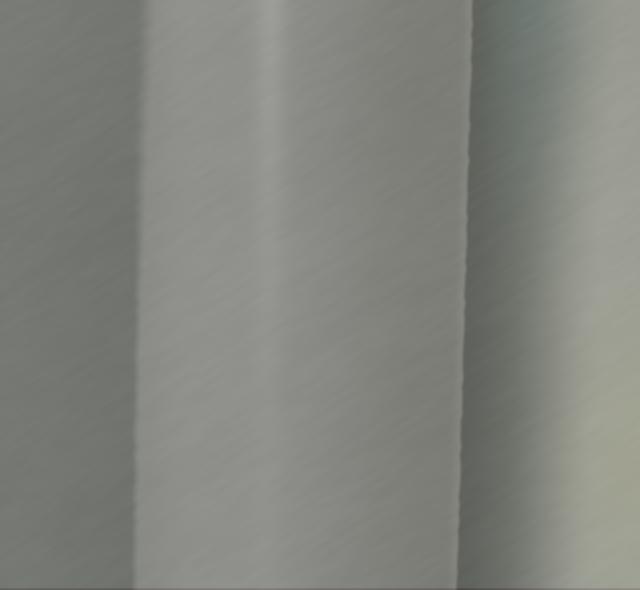
Write a Shadertoy shader that draws this texture.

```glsl
// Soft grey-green vertical folds with a dark crease and fine slanted brush grain.

const vec3 PANEL_SHADE = vec3(0.447, 0.460, 0.436);
const vec3 FOLD_LIGHT  = vec3(0.562, 0.566, 0.546);
const vec3 FOLD_DARK   = vec3(0.484, 0.488, 0.464);
const vec3 CREASE_DARK = vec3(0.375, 0.388, 0.362);
const vec3 CREASE_COOL = vec3(0.430, 0.465, 0.445);
const vec3 RIGHT_LIGHT = vec3(0.605, 0.612, 0.570);
const float LEFT_EDGE_BOTTOM = 0.211;
const float LEFT_EDGE_TOP    = 0.230;
const float CREASE_BOTTOM    = 0.714;
const float CREASE_TOP       = 0.739;
const float RIDGE_X          = 0.424;
const float RIDGE_WIDTH      = 0.024;
const float GRAIN_ANGLE      = 0.56;
const float GRAIN_STRENGTH   = 0.022;
const float MOTTLE_STRENGTH  = 0.016;

float hash(vec2 p) {
    return fract(sin(dot(p, vec2(127.1, 311.7))) * 43758.5453);
}

float noise(vec2 p) {
    vec2 i = floor(p), f = fract(p);
    f = f * f * (3.0 - 2.0 * f);
    return mix(mix(hash(i), hash(i + vec2(1, 0)), f.x),
               mix(hash(i + vec2(0, 1)), hash(i + vec2(1, 1)), f.x), f.y);
}

float fbm(vec2 p) {
    float sum = 0.0, amp = 0.5;
    for (int i = 0; i < 3; i++) {
        sum += amp * noise(p);
        p = p * 2.03 + 17.3;
        amp *= 0.5;
    }
    return sum / 0.875;
}

float bump(float x, float width) {
    return exp(-x * x / (width * width));
}

// Shaded panel at the left, darkening gently towards its edge
vec3 leftPanel(vec2 uv) {
    float shade = 0.018 * (1.0 - smoothstep(0.0, 0.22, uv.x)) - 0.006;
    shade += 0.012 * smoothstep(0.6, 1.0, uv.y);
    return PANEL_SHADE + shade;
}

// Broad central fold: light on the left, with a ridge fading downwards
vec3 centreFold(vec2 uv, float creaseX) {
    vec3 col = mix(FOLD_LIGHT, FOLD_DARK, smoothstep(0.36, 0.71, uv.x));
    col -= 0.022 * (1.0 - smoothstep(0.21, 0.30, uv.x));
    float ridge = mix(0.012, 0.048, smoothstep(0.25, 1.0, uv.y));
    col += ridge * bump(uv.x - RIDGE_X + 0.008 * (1.0 - uv.y), RIDGE_WIDTH);
    col += 0.028 * bump(uv.x - creaseX + 0.003, 0.009);
    return col;
}

// Deep shadow behind the crease, opening into a pale panel
vec3 rightPanel(vec2 uv, float creaseX) {
    float d = uv.x - creaseX;
    float high = smoothstep(0.45, 1.0, uv.y);
    vec3 shadow = mix(CREASE_DARK, CREASE_COOL, high * smoothstep(0.0, 0.09, d));
    float light = smoothstep(mix(0.035, 0.07, high), mix(0.22, 0.235, high), d);
    vec3 col = mix(shadow, RIGHT_LIGHT, light * 0.94);
    col += 0.03 * smoothstep(0.0, 0.06, d) * (1.0 - high);
    col += vec3(0.010, 0.008, -0.016) * bump(uv.x - 1.0, 0.09) * bump(uv.y - 0.22, 0.2);
    return col;
}

void mainImage(out vec4 fragColor, in vec2 fragCoord) {
    vec2 uv = fragCoord / iResolution.xy;
    vec2 p = vec2(uv.x * iResolution.x / iResolution.y, uv.y);
    float px = 1.0 / iResolution.x;

    // Slightly frayed, leaning edges
    float fray = noise(vec2(3.0, uv.y * 70.0)) - 0.5;
    float leftX = mix(LEFT_EDGE_BOTTOM, LEFT_EDGE_TOP, uv.y * uv.y) + 0.003 * fray;
    float creaseX = mix(CREASE_BOTTOM, CREASE_TOP, uv.y) + 0.0025 * fray;
    float leftSoft = mix(0.008, 0.018, smoothstep(0.4, 1.0, uv.y));

    // Layer the folds from left to right
    vec3 col = leftPanel(uv);
    col = mix(col, centreFold(uv, creaseX),
              smoothstep(leftX - leftSoft, leftX + leftSoft, uv.x));
    col = mix(col, rightPanel(uv, creaseX),
              smoothstep(-0.002 - px, 0.002 + px, uv.x - creaseX));

    // Slanted grain and broad uneven tone
    float c = cos(GRAIN_ANGLE), s = sin(GRAIN_ANGLE);
    vec2 q = vec2(c * p.x + s * p.y, c * p.y - s * p.x);
    col += GRAIN_STRENGTH * (fbm(q * vec2(22.0, 110.0)) - 0.5);
    col += MOTTLE_STRENGTH * (fbm(q * vec2(4.0, 9.0) + 5.0) - 0.5);

    // Thin dark rim along the bottom
    col -= vec3(0.07, 0.09, 0.07) * (1.0 - smoothstep(0.001, 0.005, uv.y));

    fragColor = vec4(clamp(col, 0.0, 1.0), 1.0);
}
```
